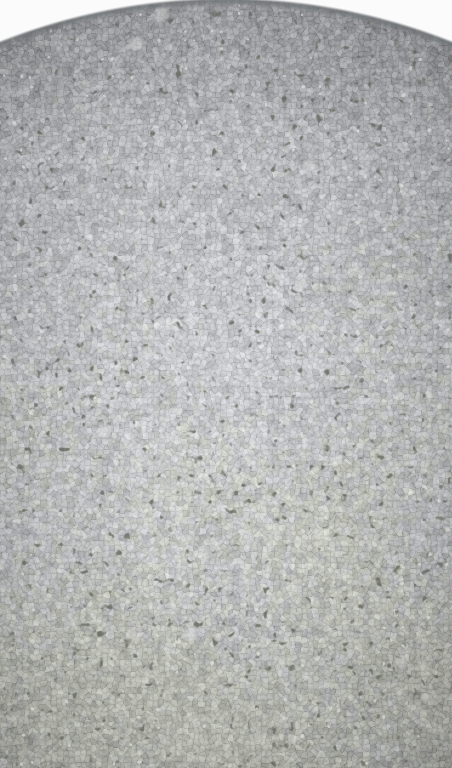
Write a Shadertoy shader that draws this texture.

```glsl
// A slab of pale grey granular stone with a shallow arched top on white.

const vec3 WHITE = vec3(0.985);
const vec3 COOL_TINT = vec3(0.992, 0.996, 1.018);
const vec3 WARM_TINT = vec3(1.000, 1.012, 0.965);
const vec3 PIT_COLOR = vec3(0.37, 0.38, 0.34);
const vec3 RIM_COLOR = vec3(0.43, 0.45, 0.46);
const vec3 FLECK_COLOR = vec3(0.90, 0.90, 0.89);

// Integer hash: two values in 0..1 per lattice cell
vec2 hash2(vec2 cell, float seed) {
    uvec3 v = uvec3(ivec3(vec3(cell, seed)) + 4096);
    v = v * 1664525u + 1013904223u;
    v.x += v.y * v.z; v.y += v.z * v.x; v.z += v.x * v.y;
    v ^= v >> 16u;
    v.x += v.y * v.z; v.y += v.z * v.x;
    return vec2(v.xy >> 8u) / 16777216.0;
}

float cornerSlope(vec2 cell, vec2 offset, float seed) {
    float angle = 6.28318 * hash2(cell, seed).x;
    return dot(vec2(cos(angle), sin(angle)), offset);
}

// Gradient noise, roughly -0.7..0.7
float gradientNoise(vec2 p, float seed) {
    vec2 i = floor(p), f = fract(p);
    vec2 u = f * f * f * (f * (f * 6.0 - 15.0) + 10.0);
    vec2 e = vec2(1.0, 0.0);
    float low = mix(cornerSlope(i, f, seed), cornerSlope(i + e, f - e, seed), u.x);
    float high = mix(cornerSlope(i + e.yx, f - e.yx, seed),
                     cornerSlope(i + 1.0, f - 1.0, seed), u.x);
    return mix(low, high, u.y);
}

// Packed grains: x = distance to the gap, y = random tone of the grain
vec2 packedGrains(vec2 p, float seed) {
    vec2 cell = floor(p);
    float nearest = 9.0, second = 9.0, tone = 0.0;
    for (int y = -1; y <= 1; y++)
    for (int x = -1; x <= 1; x++) {
        vec2 id = cell + vec2(x, y);
        float d = length(id + 0.1 + 0.8 * hash2(id, seed) - p);
        if (d < nearest) {
            second = nearest;
            nearest = d;
            tone = hash2(id, seed + 1.0).x;
        } else second = min(second, d);
    }
    return vec2(second - nearest, tone);
}

// Sparse round flecks, one candidate per cell
float flecks(vec2 p, float density, float seed) {
    vec2 cell = floor(p);
    vec2 pick = hash2(cell, seed);
    vec2 center = 0.35 + 0.3 * hash2(cell, seed + 1.0);
    float radius = mix(0.15, 0.32, pick.y);
    float d = length(fract(p) - center);
    return step(pick.x, density) * (1.0 - smoothstep(radius * 0.4, radius, d));
}

// Signed distance to the arch, negative inside the slab
float archDistance(vec2 p, vec2 apex, float radius) {
    return length(p - apex + vec2(0.0, radius)) - radius;
}

// Broad light: brightest at the middle, falling off to the borders
float slabLight(vec2 p, vec2 center) {
    vec2 d = (p - center) * vec2(1.45, 1.0);
    return 0.785 - 0.52 * dot(d, d) - 0.05 * smoothstep(0.82, 1.0, p.y);
}

vec3 stone(vec2 p, float middle) {
    vec2 warp = 0.002 * vec2(gradientNoise(p * 110.0, 1.0), gradientNoise(p * 110.0, 2.0));
    vec2 q = p + warp;

    // Grains, their dark gaps and soft mottling
    vec2 grain = packedGrains(q * 135.0, 3.0);
    float tone = slabLight(p, vec2(middle * 0.95, 0.48));
    tone += 0.10 * (grain.y - 0.5);
    tone -= 0.07 * (1.0 - smoothstep(0.0, 0.28, grain.x)) - 0.02;
    tone += 0.09 * gradientNoise(p * 190.0, 5.0);
    tone += 0.07 * gradientNoise(p * 70.0, 6.0);
    tone += 0.025 * gradientNoise(p * 12.0, 7.0);

    // Cool stone, warmer toward the foot and in patches
    float warmth = 0.75 - p.y + 0.5 * gradientNoise(p * 5.0, 8.0)
                 + 0.7 * gradientNoise(p * 60.0, 9.0);
    vec3 color = tone * mix(COOL_TINT, WARM_TINT, smoothstep(0.0, 0.9, warmth));

    // Ragged pits gathered in loose clusters
    float cluster = 0.18 * gradientNoise(p * 9.0, 10.0);
    float pit = gradientNoise(q * 88.0, 11.0) + 0.45 * gradientNoise(q * 170.0, 12.0);
    color = mix(color, PIT_COLOR, 0.75 * smoothstep(0.30, 0.68, pit + cluster));

    // Pale flecks, many small and a few broad
    color = mix(color, FLECK_COLOR, 0.6 * flecks(q * 85.0, 0.06, 13.0));
    return mix(color, FLECK_COLOR, 0.4 * flecks(q * 26.0, 0.04, 15.0));
}

void mainImage(out vec4 fragColor, in vec2 fragCoord) {
    vec2 p = fragCoord / iResolution.y;
    float middle = 0.5 * iResolution.x / iResolution.y;
    float edge = archDistance(p, vec2(middle, 1.001), 0.80);
    float soft = max(0.002, 1.0 / iResolution.y);

    // Stone with a worn dark rim, cut out against white
    vec3 color = stone(p, middle);
    color = mix(color, RIM_COLOR, 0.75 * smoothstep(-0.012, -0.002, edge));
    color = mix(color, WHITE, smoothstep(-soft, soft * 1.5, edge));
    fragColor = vec4(color, 1.0);
}
```
